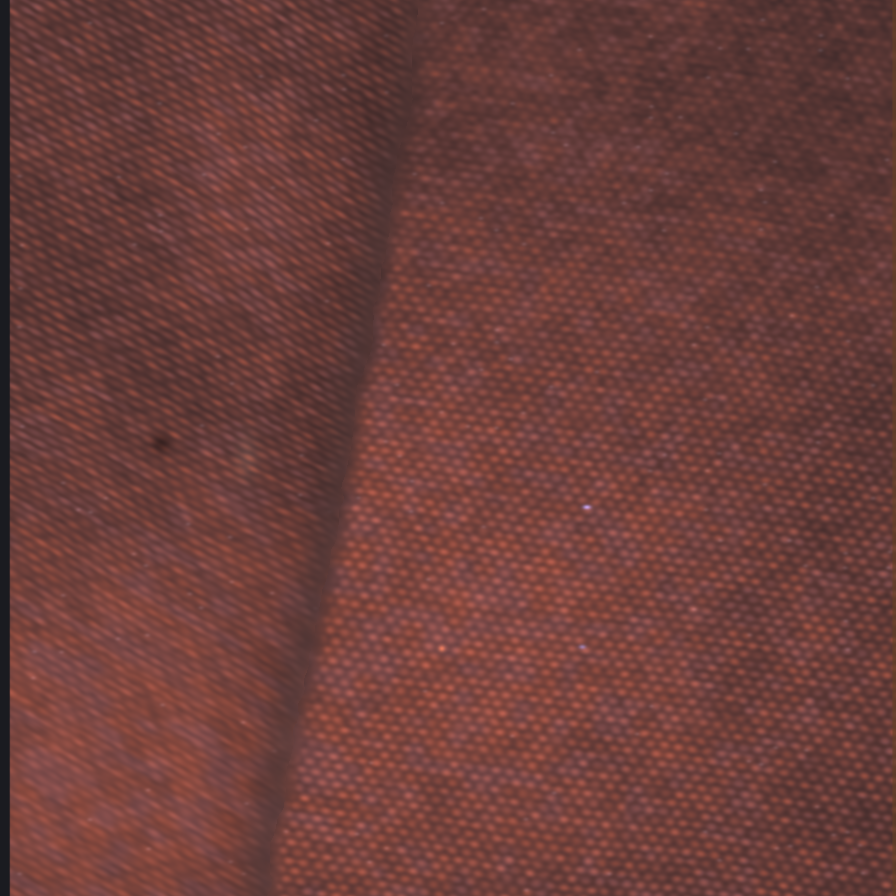
This texture is drawn by a Shadertoy shader. Its source:

```glsl
const float TAU = 6.2831853;
const vec3 CLOTH_DARK = vec3(0.350, 0.212, 0.202);
const vec3 CLOTH_BRIGHT = vec3(0.585, 0.318, 0.282);
const vec3 COOL_SHIFT = vec3(-0.005, 0.012, 0.034);
const vec3 WARM_SHIFT = vec3(0.018, -0.004, -0.020);
const vec3 FOLD_TINT = vec3(0.275, 0.190, 0.188);
const vec3 BORDER = vec3(0.100, 0.105, 0.125);
const vec3 RIGHT_EDGE = vec3(0.40, 0.25, 0.14);
const vec2 RIGHT_STITCHES = vec2(62.0, 48.0);
const vec2 LEFT_STITCHES = vec2(46.0, 54.0);
const float RIGHT_ANGLE = -0.15;
const float LEFT_ANGLE = -0.52;
const float BORDER_WIDTH = 0.011;
const float LINT_CELLS = 64.0;

float hash(vec2 cell) {
    uvec2 q = uvec2(ivec2(cell) + 4096) * uvec2(1597u, 3571u);
    uint n = (q.x ^ (q.y << 7u)) * 747797u;
    n = (n ^ (n >> 15u)) * 277803u;
    n = (n ^ (n >> 13u)) * 91387u;
    return float((n ^ (n >> 16u)) & 65535u) / 65535.0;
}

float noise(vec2 p) {
    vec2 i = floor(p), f = fract(p);
    f = f * f * (3.0 - 2.0 * f);
    return mix(mix(hash(i), hash(i + vec2(1, 0)), f.x),
               mix(hash(i + vec2(0, 1)), hash(i + vec2(1, 1)), f.x), f.y);
}

float fbm(vec2 p) {
    float sum = 0.0, gain = 0.5;
    for (int i = 0; i < 4; i++) {
        sum += gain * noise(p);
        p = p * 2.03 + 17.0;
        gain *= 0.5;
    }
    return sum / 0.9375;
}

vec2 rotate(vec2 p, float angle) {
    float c = cos(angle), s = sin(angle);
    return vec2(c * p.x + s * p.y, c * p.y - s * p.x);
}

// Staggered stitches joined into rows, about -1 to 1.
float weave(vec2 q, float rowShare) {
    float bumps = cos(TAU * q.x) * cos(TAU * q.y);
    float rows = cos(2.0 * TAU * q.y);
    return mix(bumps, rows, rowShare);
}

float glow(vec2 p, vec2 center, vec2 size) {
    vec2 d = (p - center) / size;
    return exp(-dot(d, d));
}

// Soft pale specks, one in a few cells.
float lint(vec2 uv) {
    vec2 p = uv * LINT_CELLS, cell = floor(p);
    vec2 center = 0.35 + 0.3 * vec2(hash(cell + 11.0), hash(cell + 47.0));
    return step(0.96, hash(cell + 83.0)) * glow(fract(p), center, vec2(0.20, 0.14));
}

float foldLine(float y) {
    return 0.303 + 0.184 * y - 0.010 * smoothstep(0.85, 1.0, y)
         + 0.008 * (noise(vec2(y * 18.0, 3.0)) - 0.5);
}

void mainImage(out vec4 fragColor, in vec2 fragCoord) {
    vec2 uv = fragCoord / iResolution.xy;
    float pixel = 1.0 / iResolution.x;
    float side = uv.x - foldLine(uv.y) + 0.006 * (noise(uv * 70.0) - 0.5);
    float rightSide = smoothstep(-0.014, 0.014, side);

    // Thread coordinates with slight stretching of the cloth
    vec2 bend = 0.012 * vec2(noise(uv * 5.0), noise(uv * 5.0 + 31.0));
    vec2 rightThread = rotate(uv + bend, RIGHT_ANGLE) * RIGHT_STITCHES;
    vec2 leftThread = rotate(uv + bend * 1.5, LEFT_ANGLE) * LEFT_STITCHES;
    vec2 thread = side > -0.006 ? rightThread : leftThread;

    // Broad lighting on both sheets
    float rightLight = 0.79 + 0.36 * glow(uv, vec2(0.48, 0.30), vec2(0.46, 0.50));
    float leftLight = mix(1.13, 0.87, smoothstep(0.15, 0.70, uv.y))
                    + 0.17 * glow(uv, vec2(0.27, 0.80), vec2(0.12, 0.17))
                    + 0.05 * glow(uv, vec2(0.12, 0.22), vec2(0.12, 0.12))
                    - 0.05 * glow(rotate(uv - vec2(0.17, 0.63), -0.75), vec2(0.0), vec2(0.20, 0.05));
    float light = mix(leftLight, rightLight, rightSide);
    light += 0.20 * (fbm(uv * 12.0) - 0.5);

    // Stitch relief, softer in the distance and toward the lower left
    float rightRelief = mix(0.24, 0.09, smoothstep(0.45, 1.0, uv.y + 0.25 * (uv.x - 0.5)));
    float leftRelief = mix(0.11, 0.20, smoothstep(0.15, 0.65, uv.y));
    float relief = mix(leftRelief, rightRelief, rightSide);
    relief *= smoothstep(0.0, 0.016, abs(side + 0.006));
    float stitchNoise = noise(thread * vec2(1.0, 2.0));
    float fiber = noise(thread * vec2(1.8, 4.4) + 53.0);
    light += relief * weave(thread, mix(0.50, 0.36, rightSide)) * (0.65 + 0.7 * stitchNoise);
    light += 0.20 * (stitchNoise - 0.5) + 0.13 * (fiber - 0.5);

    // Thread colours and scattered lint
    float level = (light - 0.80) / 0.52;
    float tint = noise(thread * vec2(0.7, 1.3) + 91.0);
    vec3 color = mix(CLOTH_DARK, CLOTH_BRIGHT, max(level, -0.35));
    color += COOL_SHIFT * smoothstep(0.45, 0.9, tint) * smoothstep(-0.1, 0.5, level);
    color += WARM_SHIFT * (1.0 - smoothstep(0.1, 0.55, tint)) * smoothstep(0.1, 0.8, level);
    color += 0.09 * lint(uv) * vec3(0.8, 0.8, 0.95);

    // Shadow gathered along the fold
    float top = smoothstep(0.75, 1.0, uv.y);
    float softness = mix(0.014, 0.032, top);
    float crease = smoothstep(-0.058, -0.006, side) * (1.0 - smoothstep(-0.016, softness, side));
    float slope = smoothstep(-0.12, -0.02, side) * (1.0 - rightSide);
    color *= 1.0 - 0.11 * slope;
    color = mix(color, FOLD_TINT * (0.70 + 0.42 * light), mix(0.78, 0.50, top) * crease);

    // Stain, worn patch and bright specks
    color *= 1.0 - 0.36 * glow(uv, vec2(0.180, 0.505), vec2(0.011));
    color += vec3(0.03, 0.05, 0.05) * glow(uv, vec2(0.275, 0.490), vec2(0.013, 0.026));
    color += vec3(0.30, 0.36, 0.65) * glow(uv, vec2(0.655, 0.434), vec2(0.0045, 0.0025));
    color += vec3(0.16, 0.22, 0.40) * glow(uv, vec2(0.650, 0.278), vec2(0.0040, 0.0025));
    color += vec3(0.28, 0.13, 0.04) * glow(uv, vec2(0.493, 0.276), vec2(0.0035));

    // Side margins
    color = mix(color, RIGHT_EDGE, 0.6 * smoothstep(0.996 - pixel, 0.996 + pixel, uv.x));
    color = mix(BORDER, color, smoothstep(BORDER_WIDTH - pixel, BORDER_WIDTH + pixel, uv.x));
    fragColor = vec4(color, 1.0);
}
```
